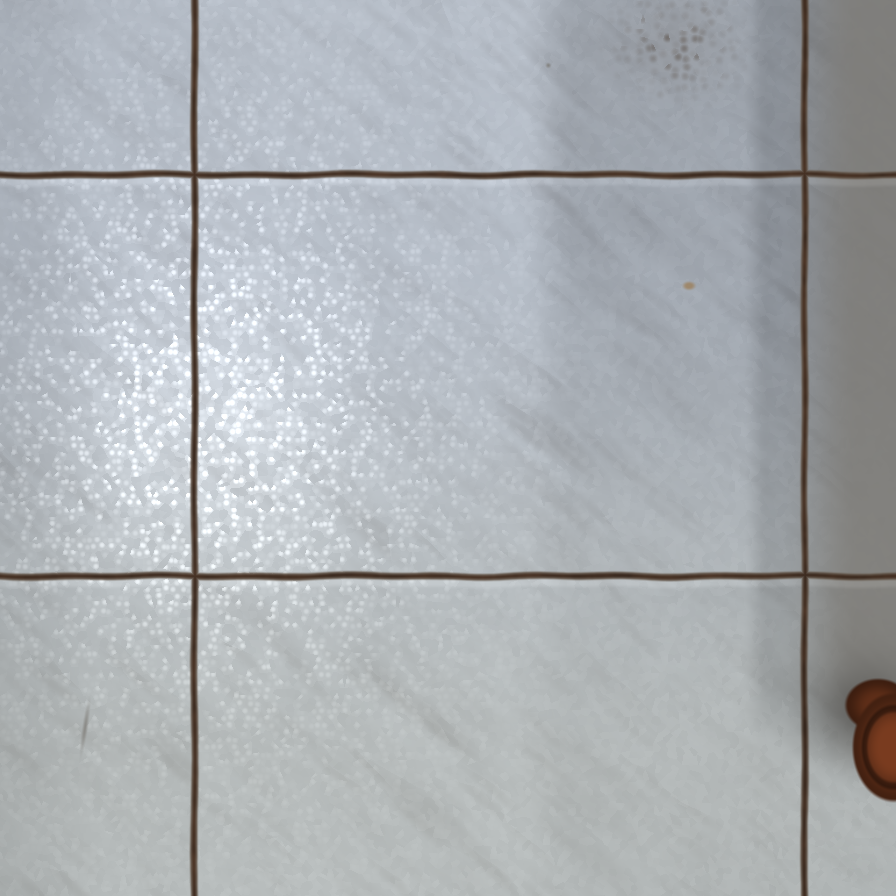
A three.js fragment shader for this texture:

```glsl
// Glossy pale stone floor tiles with thin brown grout, seen from above.
// A repeated grid carries diagonal cellular veins; a grainy lamp glare,
// soft shadows, a stain and a turned wooden foot are layered over it.
#define TILE vec2(0.681, 0.448)
#define GRID_ORIGIN vec2(0.217, 0.357)
#define GROUT_HALF 0.0023
#define SOFT 0.0022
#define VEIN_DEPTH 0.075
#define GRAIN_SCALE 125.0
#define GLARE_POS vec2(0.235, 0.535)
#define GLARE_SIZE vec2(0.145, 0.185)
#define SHADOW_X 0.842
#define FOOT_POS vec2(0.998, 0.166)
varying vec2 vUv;

const vec3 STONE = vec3(0.715, 0.745, 0.785);
const vec3 STONE_WARM = vec3(0.725, 0.745, 0.745);
const vec3 SHADE = vec3(0.49, 0.48, 0.46);
const vec3 GROUT = vec3(0.24, 0.16, 0.11);
const vec3 GROUT_EDGE = vec3(0.40, 0.35, 0.30);
const vec3 WOOD = vec3(0.43, 0.21, 0.11);

vec2 hash2(vec2 p) {
  vec3 q = fract(p.xyx * vec3(0.1031, 0.1030, 0.0973));
  q += dot(q, q.yzx + 33.33);
  return fract((q.xx + q.yz) * q.zy);
}
// Cellular noise: distance to the nearest point, and that cell's random value
vec2 cellular(vec2 p) {
  vec2 nearest = vec2(9.0, 0.0);
  for (int j = -1; j <= 1; j++)
    for (int i = -1; i <= 1; i++) {
      vec2 cell = floor(p) + vec2(float(i), float(j));
      vec2 rnd = hash2(cell);
      float d = length(cell + rnd - p);
      if (d < nearest.x) nearest = vec2(d, rnd.y);
    }
  return nearest;
}
// Layered sines, roughly -1 to 1
float waves(vec2 p) {
  float sum = 0.0, amp = 0.5;
  for (int i = 0; i < 4; i++) {
    sum += amp * sin(p.x + 1.7 * sin(p.y)) * cos(p.y * 0.9 - 0.6 * p.x);
    p = mat2(1.5, 1.1, -1.1, 1.5) * p + 2.3;
    amp *= 0.55;
  }
  return sum;
}
float fleck(vec2 p) {
  vec2 c = cellular(p);
  return smoothstep(0.65, 0.05, c.x) * c.y;
}
// Streaks falling to the right, shifted for each tile
float veins(vec2 uv, vec2 tile) {
  vec2 p = vec2(dot(uv, vec2(0.76, -0.65)), dot(uv, vec2(0.65, 0.76)));
  p += tile * vec2(3.7, 5.3);
  p.y += 0.009 * waves(p * 11.0);
  float patchy = 0.65 + 0.6 * waves(p * vec2(5.0, 14.0));
  return 0.6 * patchy * (fleck(p * vec2(5.0, 24.0)) + fleck(p * vec2(10.0, 62.0) + 7.0));
}
float blob(vec2 p, vec2 size) { p /= size; return exp(-dot(p, p)); }
float ellipse(vec2 p, vec2 r) { return (length(p / r) - 1.0) * min(r.x, r.y); }
float cover(float d) { return 1.0 - smoothstep(-SOFT, SOFT, d); }

void main() {
  vec2 uv = vUv;
  // Tile grid with slightly uneven edges
  vec2 wobble = 0.0007 * vec2(sin(uv.y * 31.0), sin(uv.x * 27.0) + sin(uv.x * 61.0));
  vec2 grid = (uv + wobble - GRID_ORIGIN) / TILE;
  vec2 tile = floor(grid);
  vec2 gap = (fract(grid + 0.5) - 0.5) * TILE;
  float joint = min(abs(gap.x), abs(gap.y));

  // Stone, veins and fine grain
  vec3 color = mix(STONE_WARM, STONE, smoothstep(0.1, 0.75, uv.y));
  color += 0.018 * (hash2(tile + 17.0).x - 0.5) + 0.010 * waves(uv * 13.0);
  color -= VEIN_DEPTH * veins(uv, tile) * vec3(0.9, 1.0, 1.08);
  vec2 grain = cellular(uv * GRAIN_SCALE);
  color += 0.025 * (grain.y - 0.5);
  color *= 0.93 + 0.07 * smoothstep(0.0, 0.14, uv.x);

  // Broad shade at right and a sharper shadow along the last column
  float broad = smoothstep(0.58, 0.645, uv.x) * mix(0.25, 1.0, smoothstep(0.2, 0.9, uv.y));
  float shadow = smoothstep(SHADOW_X - 0.014, SHADOW_X + 0.014, uv.x)
               * smoothstep(0.15, 0.26, uv.y + 0.35 * (uv.x - SHADOW_X));
  color *= (1.0 - 0.13 * broad) * (1.0 - 0.13 * shadow);
  color = mix(color, SHADE, 0.8 * shadow * smoothstep(0.87, 0.96, uv.x));

  // Glare broken into bright grains
  vec2 lamp = uv - GLARE_POS;
  float sparkle = smoothstep(0.55, 0.1, grain.x) * smoothstep(0.35, 0.95, grain.y);
  color += blob(lamp, GLARE_SIZE) * (0.13 + 0.09 * (grain.y - 0.5));
  color += blob(lamp, GLARE_SIZE * 1.55) * 0.24 * sparkle;

  // Speckled stain, two specks and a hair
  float stain = blob(uv - vec2(0.755, 0.955), vec2(0.055));
  color -= stain * (0.04 + 0.17 * fleck(uv * 95.0)) * vec3(0.8, 1.0, 1.2);
  color = mix(color, vec3(0.61, 0.50, 0.36), 0.8 * cover(ellipse(uv - vec2(0.769, 0.681), vec2(0.006, 0.004))));
  color = mix(color, SHADE, 0.8 * cover(length(uv - vec2(0.612, 0.927)) - 0.002));
  vec2 hair = uv - vec2(0.095, 0.188);
  color = mix(color, SHADE, 0.7 * cover(ellipse(hair - vec2(0.15 * hair.y, 0.0), vec2(0.002, 0.019))));

  // Joint: light lip, worn rim, dark core
  color += 0.05 * (1.0 - smoothstep(0.003, 0.009, abs(gap.y + 0.006)));
  float width = GROUT_HALF + 0.0004 * waves(uv * 45.0);
  color = mix(color, GROUT_EDGE, 0.8 - 0.8 * smoothstep(width, width + 0.0035, joint));
  color = mix(color, GROUT * (1.0 + 0.25 * waves(uv * 60.0)), 0.9 * cover(joint - width));

  // Wooden foot with its contact shadow
  vec2 q = uv - FOOT_POS;
  color *= 1.0 - 0.25 * blob(q + vec2(0.03, -0.04), vec2(0.06, 0.05));
  float knob = ellipse(q + vec2(0.018, -0.047), vec2(0.036, 0.029));
  color = mix(color, WOOD * (0.85 - 0.3 * smoothstep(-0.02, 0.0, knob)), cover(knob));
  float foot = ellipse(q, vec2(0.046, 0.060));
  float ring = 1.0 - smoothstep(0.001, 0.005, abs(foot + 0.013));
  color = mix(color, WOOD * (1.1 - 0.5 * smoothstep(-0.03, 0.0, foot) - 0.3 * ring), cover(foot));
  gl_FragColor = vec4(clamp(color, 0.0, 1.0), 1.0);
}
```
